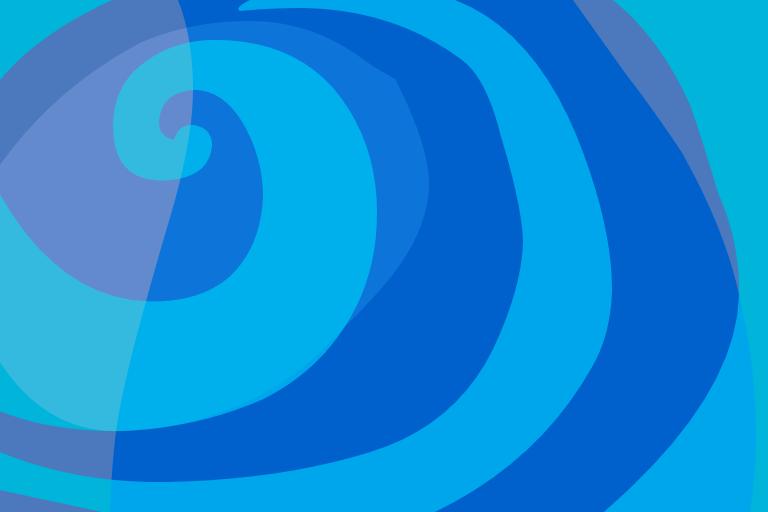
Write a WebGL 1 fragment shader that draws this background.

```glsl
precision highp float;
// A curling wave in flat colours: bands and a spiral drawn as closed paths of
// quadratic curves. A body path swaps the teal and violet palette for the blue
// one, and a glow path lightens whatever lies beneath it.

uniform vec2 u_resolution;

const vec2 CANVAS = vec2(7.68, 5.13);   // drawing units, y runs downwards
const int CURVE_STEPS = 10;             // straight pieces per curve

const vec3 TEAL        = vec3(0.00, 0.705, 0.855);
const vec3 VIOLET      = vec3(0.30, 0.47, 0.74);
const vec3 TEAL_LIT    = vec3(0.20, 0.73, 0.87);
const vec3 VIOLET_LIT  = vec3(0.385, 0.54, 0.80);
const vec3 SKY         = vec3(0.00, 0.65, 0.92);
const vec3 DEEP        = vec3(0.00, 0.38, 0.80);
const vec3 SKY_LIT     = vec3(0.00, 0.69, 0.93);
const vec3 DEEP_LIT    = vec3(0.05, 0.46, 0.85);

// Path state: sample point, pen position, squared distance, inside sign
vec2 point, pen;
float nearest, side;

void moveTo(float x, float y) {
  pen = vec2(x, y);
  nearest = 1e3;
  side = 1.0;
}

void edgeTo(vec2 end) {
  vec2 e = end - pen, w = point - pen;
  vec2 gap = w - e * clamp(dot(w, e) / max(dot(e, e), 1e-8), 0.0, 1.0);
  nearest = min(nearest, dot(gap, gap));
  if ((pen.y <= point.y) != (end.y <= point.y)) {
    if (w.x < w.y * e.x / e.y) side = -side;
  }
  pen = end;
}

void lineTo(float x, float y) { edgeTo(vec2(x, y)); }

void curveTo(float cx, float cy, float x, float y) {
  vec2 a = pen, c = vec2(cx, cy), b = vec2(x, y);
  for (int i = 1; i <= CURVE_STEPS; i++) {
    float t = float(i) / float(CURVE_STEPS);
    edgeTo(mix(mix(a, c, t), mix(c, b, t), t));
  }
}

// Smooth coverage of the finished path
float fillPath() {
  float pixel = CANVAS.y / u_resolution.y;
  return clamp(0.5 - side * sqrt(nearest) / pixel, 0.0, 1.0);
}

// Whole silhouette of the wave
float waveShape() {
  moveTo(-0.3, 1.14); lineTo(0.0, 0.80);
  curveTo(0.38, 0.34, 1.12, 0.0);
  lineTo(1.6, -0.2); lineTo(5.9, -0.2); lineTo(6.13, 0.0);
  curveTo(6.60, 0.38, 6.90, 1.05); curveTo(7.03, 1.42, 7.18, 1.93);
  curveTo(7.40, 2.43, 7.39, 2.95); curveTo(7.37, 3.97, 6.04, 5.13);
  lineTo(5.8, 5.35); lineTo(-0.3, 5.35); lineTo(-0.3, 1.14);
  return fillPath();
}

// Pale stripe sweeping around the curl
float stripeShape() {
  moveTo(2.6, -0.2); lineTo(2.5, 0.0);
  curveTo(2.34, 0.08, 2.40, 0.11); curveTo(2.70, 0.08, 3.05, 0.08);
  curveTo(3.95, 0.10, 4.62, 0.60); curveTo(4.87, 0.79, 5.01, 1.37);
  curveTo(5.22, 2.06, 5.23, 2.42); curveTo(5.22, 2.88, 4.93, 3.50);
  curveTo(4.55, 4.27, 3.70, 4.53); curveTo(2.80, 4.81, 1.65, 4.83);
  curveTo(0.75, 4.84, 0.0, 4.53);
  lineTo(-0.3, 4.41); lineTo(-0.3, 4.84); lineTo(0.0, 4.91);
  lineTo(1.02, 5.13); lineTo(1.2, 5.35); lineTo(4.1, 5.35); lineTo(4.35, 5.13);
  curveTo(5.40, 4.62, 5.93, 3.66); curveTo(6.11, 3.34, 6.12, 2.90);
  curveTo(6.12, 2.25, 5.77, 1.37); curveTo(5.33, 0.30, 4.55, 0.0);
  lineTo(4.0, -0.2); lineTo(2.6, -0.2);
  return fillPath();
}

// Spiral arm: outer edge, curled tip, then inner edge
float spiralShape() {
  moveTo(-0.3, 4.02); lineTo(0.0, 4.12);
  curveTo(0.50, 4.32, 1.16, 4.32); curveTo(1.95, 4.30, 2.63, 4.00);
  curveTo(3.15, 3.74, 3.45, 3.27); curveTo(3.77, 2.78, 3.77, 2.13);
  curveTo(3.77, 1.40, 3.33, 0.88); curveTo(2.90, 0.40, 2.15, 0.40);
  curveTo(1.71, 0.40, 1.40, 0.66); curveTo(1.13, 0.88, 1.13, 1.27);
  curveTo(1.13, 1.80, 1.61, 1.81); curveTo(2.09, 1.80, 2.12, 1.46);
  curveTo(2.12, 1.27, 1.91, 1.25); curveTo(1.78, 1.26, 1.74, 1.40);
  curveTo(1.59, 1.37, 1.59, 1.22); curveTo(1.61, 0.92, 1.95, 0.90);
  curveTo(2.29, 0.91, 2.50, 1.37); curveTo(2.63, 1.66, 2.63, 1.97);
  curveTo(2.61, 2.47, 2.30, 2.77); curveTo(2.00, 3.03, 1.50, 3.02);
  curveTo(0.60, 3.00, 0.0, 1.95);
  lineTo(-0.3, 1.42); lineTo(-0.3, 4.02);
  return fillPath();
}

// Lightened area around the spiral
float glowShape() {
  moveTo(-0.3, 2.05); lineTo(0.0, 1.65);
  curveTo(0.55, 0.88, 1.40, 0.43); curveTo(1.90, 0.21, 2.50, 0.21);
  curveTo(3.08, 0.21, 3.57, 0.55); curveTo(3.74, 0.68, 3.95, 0.79);
  curveTo(4.29, 1.45, 4.29, 1.85); curveTo(4.28, 2.35, 3.83, 2.87);
  curveTo(3.65, 3.08, 3.45, 3.27); curveTo(2.88, 3.92, 2.15, 4.15);
  curveTo(1.65, 4.32, 1.16, 4.32); curveTo(0.45, 4.32, 0.0, 3.63);
  lineTo(-0.3, 3.0); lineTo(-0.3, 2.05);
  return fillPath();
}

// Area that takes the blue palette
float bodyShape() {
  moveTo(1.7, -0.2); lineTo(1.78, 0.0);
  curveTo(1.93, 0.38, 1.93, 0.90); curveTo(1.93, 1.40, 1.70, 2.18);
  curveTo(1.58, 2.58, 1.46, 3.02); curveTo(1.22, 3.88, 1.16, 4.32);
  curveTo(1.11, 4.75, 1.10, 5.13);
  lineTo(1.1, 5.35); lineTo(7.46, 5.35); lineTo(7.50, 5.13);
  curveTo(7.66, 4.10, 7.39, 2.95); curveTo(7.25, 2.30, 6.82, 1.53);
  curveTo(6.55, 1.12, 6.25, 0.73);
  lineTo(5.73, 0.0); lineTo(5.6, -0.2); lineTo(1.7, -0.2);
  return fillPath();
}

void main() {
  vec2 uv = gl_FragCoord.xy / u_resolution;
  point = vec2(uv.x, 1.0 - uv.y) * CANVAS;

  float dark = waveShape() * (1.0 - stripeShape()) * (1.0 - spiralShape());
  float glow = glowShape();
  vec3 outer = mix(mix(TEAL, VIOLET, dark), mix(TEAL_LIT, VIOLET_LIT, dark), glow);
  vec3 inner = mix(mix(SKY, DEEP, dark), mix(SKY_LIT, DEEP_LIT, dark), glow);
  gl_FragColor = vec4(mix(outer, inner, bodyShape()), 1.0);
}
```
